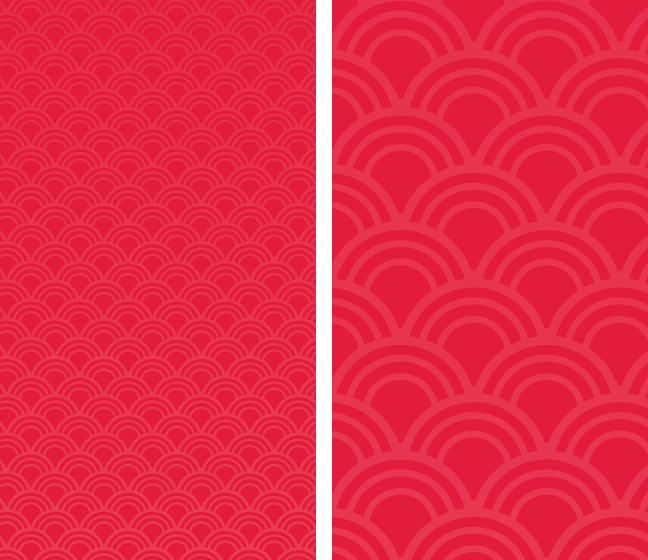
Left: the whole. Right: its middle third, enlarged.
This pattern is drawn by a Shadertoy shader. Its source:

```glsl
// Overlapping wave scales: staggered rows of discs, each with three concentric
// rings, painted from the upper rows to the lower so that lower rows lie in front.
// The ring tint brightens gently toward the bottom of the canvas.

// Antialiased coverage of the region where dist is negative.
float coverage(float dist, float pixel) {
    return clamp(0.5 - dist / pixel, 0.0, 1.0);
}

// Ring of the given middle radius and half width.
float ring(float radius, float middle, float halfWidth, float pixel) {
    return coverage(abs(radius - middle) - halfWidth, pixel);
}

// Amount of ring tint at p, where one scale spacing is one unit.
float waveScales(vec2 p, float pixel) {
    const float rowStep = 0.3925;
    const float scaleRadius = 0.518;
    float nearestRow = floor(p.y / rowStep);
    float ink = 0.0;

    for (int i = 2; i >= -1; i--) {
        float row = nearestRow + float(i);

        // Every other row shifts by half a scale.
        float x = fract(p.x + 0.5 * mod(row, 2.0) + 0.5) - 0.5;
        float radius = length(vec2(x, p.y - row * rowStep));

        float rings = coverage(scaleRadius - 0.062 - radius, pixel);
        rings = max(rings, ring(radius, 0.364, 0.024, pixel));
        rings = max(rings, ring(radius, 0.238, 0.023, pixel));

        // The solid disc hides the rows behind it.
        ink = mix(ink, rings, coverage(radius - scaleRadius, pixel));
    }
    return ink;
}

void mainImage(out vec4 fragColor, in vec2 fragCoord) {
    // Canvas height spans 11.5 scale spacings.
    float pixel = 11.5 / iResolution.y;
    vec2 p = (fragCoord - 0.5 * iResolution.xy) * pixel + vec2(0.112, -0.278);

    vec3 ground = vec3(0.89, 0.11, 0.24);
    vec3 tint = mix(vec3(0.912, 0.235, 0.333), vec3(0.898, 0.178, 0.29),
                    fragCoord.y / iResolution.y);

    fragColor = vec4(mix(ground, tint, waveScales(p, pixel)), 1.0);
}
```
